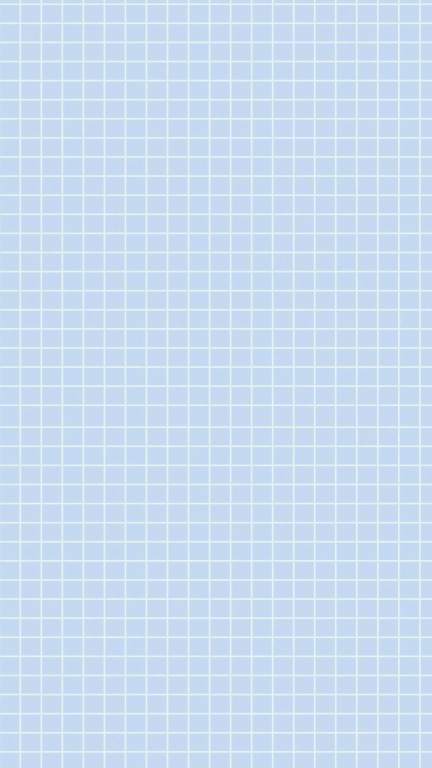
A WebGL 2 fragment shader for this pattern:

```glsl
#version 300 es
precision highp float;
// A pale blue sheet ruled with thin off-white lines into slightly wide cells.
// Lines come from the distance to a repeated rule; one row is a little taller.
// Value noise mottles the blue and wears the lines. Unit: canvas width.

#define PITCH vec2(0.04868, 0.04421)  // cell size
#define FIRST_LINE vec2(0.0470, 0.0097) // first rules, from left and top
#define TALL_ROW_Y 0.963              // inside the taller row, from top
#define TALL_ROW_EXTRA 0.0065         // its added height
#define LINE_WIDTH 0.0038
#define LINE_WEAR 0.22
#define BLEED_WIDTH 0.0065            // faint tint beside the lines
#define MOTTLE_SCALE 90.0
#define GRAIN_SCALE 288.0

uniform vec2 u_resolution;
out vec4 fragColor;

const vec3 PAPER = vec3(0.772, 0.849, 0.945);
const vec3 RULE = vec3(0.910, 0.957, 0.962);
const vec3 MOTTLE = vec3(0.006, 0.012, -0.036); // shift from blue to green
const vec3 BLEED = vec3(0.008, 0.009, -0.010);

float hash(vec2 p) {
  return fract(sin(dot(p, vec2(127.1, 311.7))) * 43758.5453);
}

float noise(vec2 p) {
  vec2 i = floor(p), f = fract(p);
  f = f * f * (3.0 - 2.0 * f);
  return mix(mix(hash(i), hash(i + vec2(1, 0)), f.x),
             mix(hash(i + vec2(0, 1)), hash(i + vec2(1, 1)), f.x), f.y);
}

// Distance on each axis to the nearest rule
vec2 ruleDistance(vec2 p) {
  // Below the tall row the rules shift down by its extra height
  p.y -= TALL_ROW_EXTRA * step(TALL_ROW_Y, p.y);
  vec2 cell = (p - FIRST_LINE) / PITCH;
  return abs(fract(cell + 0.5) - 0.5) * PITCH;
}

void main() {
  float pixel = 1.0 / u_resolution.x;
  vec2 p = vec2(gl_FragCoord.x, u_resolution.y - gl_FragCoord.y) * pixel;

  // Paper: soft mottling plus fine grain
  float mottle = noise(p * MOTTLE_SCALE) - 0.5;
  float grain = hash(floor(p * GRAIN_SCALE)) - 0.5;
  vec3 color = PAPER + MOTTLE * (mottle + 0.35 * grain) + 0.008 * grain;

  // Tint bleeding out of the rules
  vec2 d = ruleDistance(p);
  float nearest = min(d.x, d.y);
  color += BLEED * exp(-nearest * nearest / (BLEED_WIDTH * BLEED_WIDTH));

  // Rules: antialiased, unevenly worn
  vec2 coverage = clamp((0.5 * LINE_WIDTH - d) / pixel + 0.5, 0.0, 1.0);
  coverage *= min(1.0, LINE_WIDTH / pixel);
  float wear = 1.0 - LINE_WEAR * noise(p * 60.0 + 17.0);
  float line = max(coverage.x, coverage.y) * wear;
  color = mix(color, RULE + 0.5 * MOTTLE * mottle, line);

  fragColor = vec4(color, 1.0);
}
```
